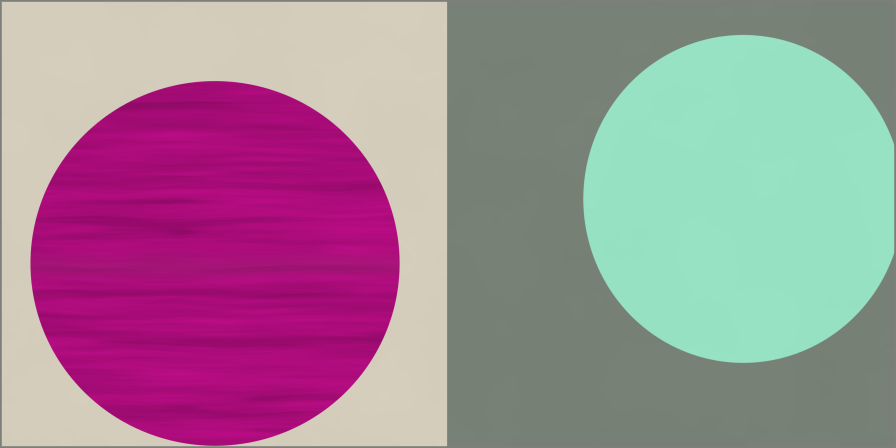
Give the GLSL for this background, as a Shadertoy shader.

```glsl
float hash(vec2 p) {
    return fract(sin(dot(p, vec2(127.1, 311.7))) * 43758.5453);
}

float noise(vec2 p) {
    vec2 i = floor(p), f = fract(p);
    f = f * f * (3.0 - 2.0 * f);
    return mix(mix(hash(i), hash(i + vec2(1, 0)), f.x),
               mix(hash(i + vec2(0, 1)), hash(i + vec2(1, 1)), f.x), f.y);
}

float fbm(vec2 p) {
    float sum = 0.0, amp = 0.5;
    for (int i = 0; i < 4; i++) {
        sum += amp * noise(p);
        p = p * 2.0 + 17.3;
        amp *= 0.5;
    }
    return sum;
}

// Approximate signed distance to an ellipse
float ellipse(vec2 p, vec2 radii) {
    return (length(p / radii) - 1.0) * min(radii.x, radii.y);
}

float coverage(float dist, float pixel) {
    return smoothstep(0.7 * pixel, -0.7 * pixel, dist);
}

// Horizontal wood grain, bent around a small knot
vec3 wood(vec2 p) {
    vec2 k = (p - vec2(0.405, 0.48)) / vec2(0.12, 0.035);
    float y = p.y + 0.018 * (fbm(p * vec2(4.0, 9.0)) - 0.5);
    y += 0.014 * k.y * exp(-dot(k, k));

    float broad = fbm(vec2(p.x * 2.5, y * 22.0));
    float fine = fbm(vec2(p.x * 5.0, y * 95.0) + 31.0);
    float veins = smoothstep(0.57, 0.78, noise(vec2(p.x * 3.0, y * 55.0) + 9.0));
    float shade = 0.18 * (broad - 0.47) + 0.22 * (fine - 0.47) - 0.07 * veins;
    shade -= 0.08 * exp(-dot(k, k) * 12.0);

    vec3 color = vec3(0.665, 0.045, 0.475) * (1.01 + shade);
    float paleBand = exp(-pow((y - 0.405) / 0.025, 2.0));
    return mix(color, vec3(0.64, 0.12, 0.47), 0.45 * paleBand);
}

void mainImage(out vec4 fragColor, in vec2 fragCoord) {
    vec2 p = fragCoord / iResolution.xy * vec2(2.0, 1.0);
    float pixel = 1.0 / iResolution.y;

    // Two flat panels with faint mottling
    float mottle = fbm(p * 7.0) - 0.47;
    vec3 cream = vec3(0.832, 0.804, 0.736) + 0.018 * mottle;
    vec3 slate = vec3(0.468, 0.504, 0.460) + 0.014 * mottle;
    vec3 color = mix(slate, cream, coverage(p.x - 0.998, pixel));

    // Wooden disc
    float woodDisc = ellipse(p - vec2(0.480, 0.412), vec2(0.412, 0.407));
    color = mix(color, wood(p), coverage(woodDisc, pixel));

    // Mint disc, cut by the right edge
    float mintDisc = ellipse(p - vec2(1.659, 0.556), vec2(0.357, 0.366));
    vec3 mint = vec3(0.592, 0.884, 0.765) + 0.012 * mottle;
    color = mix(color, mint, coverage(mintDisc, pixel));

    // Thin grey frame
    vec2 inset = min(p, vec2(2.0, 1.0) - p);
    float frame = coverage(min(inset.x, inset.y) - 0.004, pixel);
    color = mix(color, vec3(0.49, 0.50, 0.48), frame);

    fragColor = vec4(color, 1.0);
}
```
